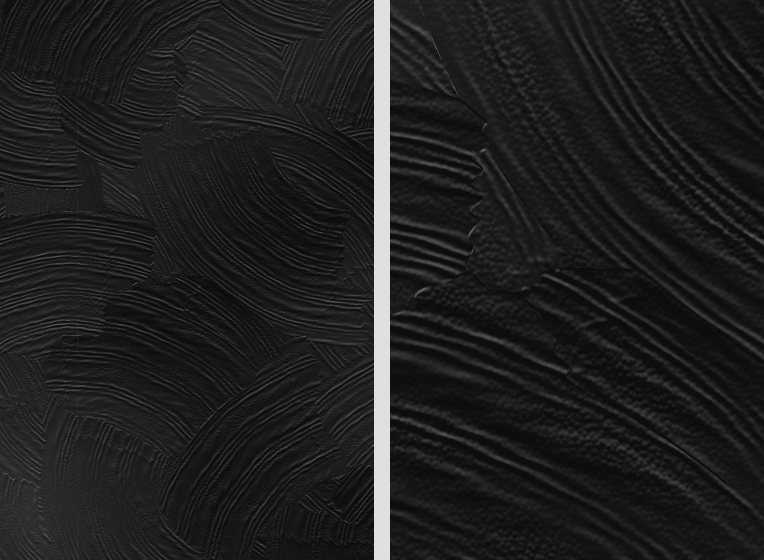
Left, the full canvas; right, a detail of the centre.
Give the GLSL for this texture, as a Shadertoy shader.

```glsl
const float PI = 3.14159;

vec2 hash2(vec2 p) {
    return fract(sin(vec2(dot(p, vec2(127.1, 311.7)), dot(p, vec2(269.5, 183.3)))) * 43758.5);
}

// Distance to the nearest scattered point
float cellular(vec2 p) {
    vec2 cell = floor(p);
    float nearest = 2.0;
    for (int j = -1; j <= 1; j++)
    for (int i = -1; i <= 1; i++) {
        vec2 site = cell + vec2(i, j);
        nearest = min(nearest, length(site + hash2(site) - p));
    }
    return nearest;
}

// Comb grooves: across and along are measured within the curved stroke
float combRidges(float across, float along, float seed) {
    float t = across / mix(0.0095, 0.0135, fract(seed * 7.0)) + 0.5 * sin(across * 110.0 + seed * 9.0)
            + 0.16 * sin(along * 45.0 + seed * 20.0)
            + 0.07 * sin(along * 170.0 + across * 300.0);
    float id = floor(t);
    vec2 trait = hash2(vec2(id, floor(seed * 99.0)));
    float strength = 0.35 + 0.4 * trait.y
                   + 0.3 * sin(along * (15.0 + 40.0 * trait.x) + trait.y * 40.0)
                   + 0.12 * sin(along * 190.0 + trait.x * 30.0);
    return max(strength, 0.05) * pow(sin(PI * fract(t)), 2.5);
}

// Stroke normals: falling arcs, rising arcs and falling hollows
float strokeFacing(float pick, float spread) {
    if (pick < 0.42) return mix(0.4, 1.25, spread);
    if (pick < 0.78) return mix(1.6, 2.5, spread);
    return mix(3.5, 4.0, spread);
}

// Overlapping arc-shaped trowel strokes: x is height, y is the tone of the stroke
vec2 relief(vec2 p) {
    const float spacing = 0.17;
    vec2 cell = floor(p / spacing);
    float topScore = -99.0, rim = 0.0, seed = 0.0;
    vec2 local = vec2(0.0);
    for (int j = -2; j <= 2; j++)
    for (int i = -2; i <= 2; i++) {
        vec2 id = cell + vec2(i, j);
        vec2 place = hash2(id), form = hash2(id + 37.0), layer = hash2(id + 71.0);
        float facing = strokeFacing(form.x, form.y);
        float radius = mix(0.18, 0.36, place.y);
        vec2 normal = vec2(cos(facing), sin(facing));
        vec2 d = p - (id + place) * spacing + normal * radius;
        float across = length(d) - radius;
        float along = radius * atan(normal.x * d.y - normal.y * d.x, dot(normal, d));
        float ragged = 0.004 * sin(across * 90.0 + layer.y * 30.0) + 0.003 * sin(across * 370.0 + along * 200.0);
        float edge = max(abs(across) - 0.075 - 0.03 * layer.y, abs(along) - 0.17 + ragged);
        float score = layer.x - 12.0 * max(edge, 0.0);
        if (score > topScore) {
            topScore = score;
            rim = edge;
            seed = layer.y;
            local = vec2(across, along);
        }
    }
    float height = combRidges(local.x, local.y, seed);
    height += 0.4 * exp(-pow(rim / 0.004, 2.0)) + 0.1 * seed;

    // Fine pimples left in patches between the grooves
    float bump = smoothstep(0.7, 0.1, cellular(p * 270.0));
    float patches = 0.5 + 0.5 * sin(local.x * 75.0 + seed * 50.0) * sin(local.y * 28.0 + seed * 17.0);
    height += bump * mix(0.08, 0.32, patches * patches);

    float tone = 0.014 * sin(seed * 60.0 + local.x * 14.0) - 0.06 * local.x;
    return vec2(height, tone);
}

float shade(vec2 p) {
    vec2 toLight = 0.0017 * vec2(-0.12, 1.0);
    vec2 here = relief(p);
    float slope = here.x - relief(p + toLight).x;
    float broad = 0.014 * sin(p.x * 8.0 + 2.0 * sin(p.y * 5.0)) + 0.012 * sin(p.y * 11.0 - p.x * 4.0);
    float tone = 0.1 + broad + here.y;
    tone += 0.06 * exp(-14.0 * dot(p, p));
    tone += slope > 0.0 ? 0.3 * slope : 0.12 * slope;

    // Faint vertical sheet seam
    float seam = smoothstep(0.0016, 0.0004, abs(p.x - 0.139));
    tone += seam * (0.018 + 0.022 * sin(p.y * 9.0 + 1.5) * sin(p.y * 43.0));
    return clamp(tone, 0.05, 0.36);
}

void mainImage(out vec4 fragColor, in vec2 fragCoord) {
    float tone = 0.0;
    for (int k = 0; k < 4; k++) {
        vec2 offset = vec2(k % 2, k / 2) * 0.5 - 0.25;
        tone += 0.25 * shade((fragCoord + offset) / iResolution.y);
    }
    fragColor = vec4(vec3(tone), 1.0);
}
```
